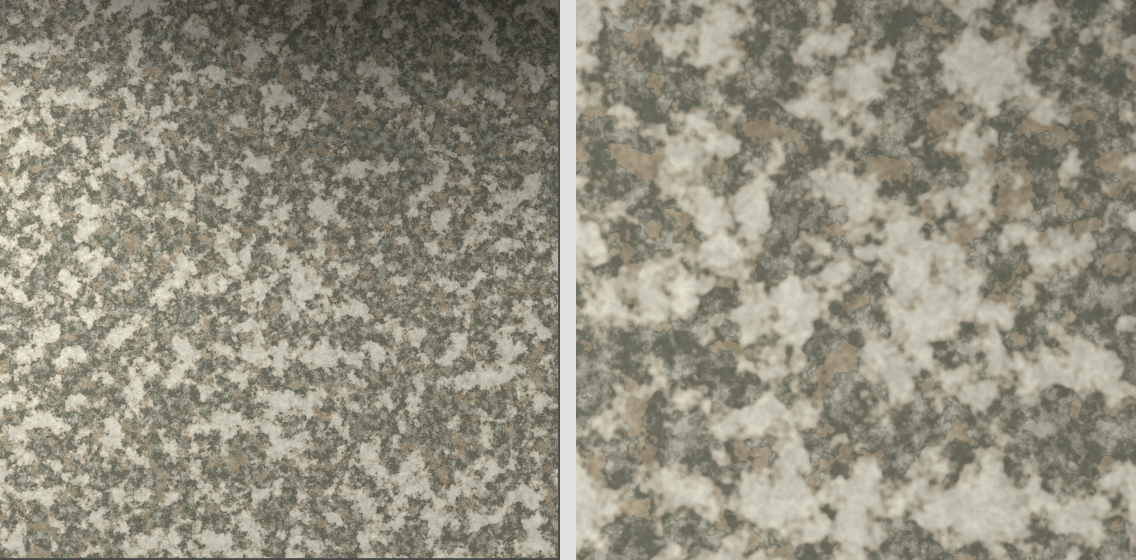
Left: the whole. Right: its middle third, enlarged.
A three.js fragment shader for this texture:

```glsl
// Speckled stone slab: ragged pale patches and small tan ones in a grey-green pebbly matrix.
// Layers of rotated gradient noise are cut at soft thresholds to give the minerals,
// then fine grain, uneven light from the left and a thin shadowed edge are added.

#define PALE vec3(0.745, 0.735, 0.68)
#define TAN vec3(0.60, 0.55, 0.46)
#define GREY vec3(0.56, 0.555, 0.495)
#define DARK vec3(0.395, 0.395, 0.345)
#define EDGE_COLOR vec3(0.29, 0.29, 0.28)
#define PATCH_SCALE 24.0
#define TAN_SCALE 36.0
#define PEBBLE_SCALE 62.0
#define PALE_LEVEL 0.10
#define TAN_LEVEL 0.27
#define GRAIN 0.12
#define EDGE_WIDTH 0.004

varying vec2 vUv;

// Unit gradient with a random direction for each lattice cell
vec2 gradientAt(vec2 cell) {
  vec3 p = fract(cell.xyx * vec3(0.1031, 0.1030, 0.0973));
  p += dot(p, p.yzx + 33.33);
  float angle = 6.28318 * fract((p.x + p.y) * p.z);
  return vec2(cos(angle), sin(angle));
}

float gradientNoise(vec2 p) {
  vec2 cell = floor(p);
  vec2 f = p - cell;
  vec2 blend = f * f * f * (f * (f * 6.0 - 15.0) + 10.0);
  vec2 e = vec2(1.0, 0.0);
  float a = dot(gradientAt(cell), f);
  float b = dot(gradientAt(cell + e.xy), f - e.xy);
  float c = dot(gradientAt(cell + e.yx), f - e.yx);
  float d = dot(gradientAt(cell + e.xx), f - e.xx);
  return mix(mix(a, b, blend.x), mix(c, d, blend.x), blend.y);
}

// Rough fractal sum; every octave is rotated to hide the lattice
float fractalNoise(vec2 p) {
  mat2 turn = mat2(0.8, 0.6, -0.6, 0.8) * 2.05;
  float sum = 0.0;
  float amplitude = 1.0;
  for (int i = 0; i < 4; i++) {
    sum += amplitude * gradientNoise(p);
    p = turn * p + 17.3;
    amplitude *= 0.66;
  }
  return sum;
}

// Bright pool at the left, falling off to the top and the upper right
float slabLight(vec2 uv) {
  vec2 d = (uv - vec2(0.0, 0.53)) * vec2(2.3, 2.2);
  float light = 0.97 + 0.21 * exp(-dot(d, d));
  light -= 0.27 * smoothstep(0.42, 0.92, uv.y) * smoothstep(-0.1, 0.7, uv.x);
  light -= 0.26 * smoothstep(0.80, 1.04, uv.y);
  return light;
}

vec3 stone(vec2 uv) {
  // Signed heights above the levels where pale and tan minerals begin
  float clusters = 0.32 * gradientNoise(uv * 9.0 + 9.4) + 0.18 * gradientNoise(uv * 4.0 + 2.6);
  float thinning = 0.12 * smoothstep(0.45, 0.9, uv.y) * smoothstep(0.2, 0.6, uv.x);
  float paleHeight = fractalNoise(uv * PATCH_SCALE + 3.7) + clusters - thinning - PALE_LEVEL;
  float tanClusters = 0.35 * gradientNoise(uv * 8.0 + 57.0);
  float tanHeight = fractalNoise(uv * TAN_SCALE + 71.2) + tanClusters - TAN_LEVEL;
  float pebble = fractalNoise(uv * PEBBLE_SCALE + 133.0);

  // Matrix: grey pebbles in dark seams, darkest next to the patches
  float rim = smoothstep(-0.40, -0.16, paleHeight);
  float pebbleBody = smoothstep(-0.34, 0.34, pebble + 0.08 - 0.14 * rim);
  vec3 color = mix(DARK, GREY, pebbleBody);
  color = mix(color, PALE * 0.92, 0.7 * smoothstep(0.22, 0.50, pebble));

  // Tan mineral inside a thin dark seam, blending softly into the matrix
  float seam = smoothstep(-0.20, -0.08, tanHeight) * (1.0 - smoothstep(-0.04, 0.08, tanHeight));
  color = mix(color, DARK, 0.45 * seam);
  float mottle = 1.0 + 0.11 * pebble;
  color = mix(color, TAN * mottle, 0.85 * smoothstep(-0.06, 0.12, tanHeight));

  // Pale mineral, rising from a dull warm fringe to a bright core
  float paleBody = smoothstep(-0.17, 0.10, paleHeight);
  vec3 fringe = mix(TAN, PALE, 0.35);
  vec3 paleTone = mix(fringe, PALE * 1.03, smoothstep(-0.08, 0.34, paleHeight));
  color = mix(color, paleTone * mottle, paleBody);

  // Fine grain, stronger in the matrix
  float grain = gradientNoise(uv * 230.0 + 8.0);
  return color * (1.0 + GRAIN * grain * mix(1.0, 0.5, paleBody));
}

void main() {
  vec3 color = stone(vUv) * slabLight(vUv);

  // Thin shadowed edge at the right and the bottom
  float inset = min(1.0 - vUv.x, vUv.y);
  color = mix(EDGE_COLOR, color, smoothstep(0.5 * EDGE_WIDTH, 1.2 * EDGE_WIDTH, inset));

  gl_FragColor = vec4(clamp(color, 0.0, 1.0), 1.0);
}
```
